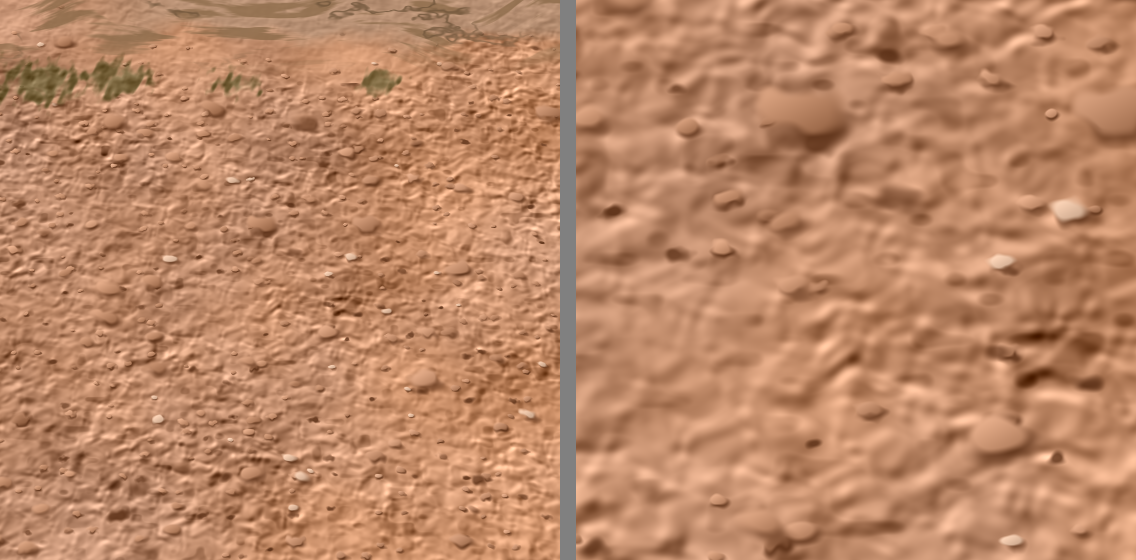
Left: the whole. Right: its middle third, enlarged.
Reproduce this texture procedurally as a Shadertoy shader.

```glsl
// Dry reddish clay ground with gritty relief, scattered stones, grass tufts and a rock ledge.

const vec3 CLAY = vec3(0.768, 0.556, 0.424);
const vec3 TONE_STEP = vec3(1.0, 0.92, 0.87);   // colour change per unit of brightness
const vec3 WARM_SHIFT = vec3(0.022, 0.0, -0.022);
const vec3 SHADOW = vec3(0.36, 0.19, 0.09);
const vec3 LEDGE = vec3(0.735, 0.585, 0.475);
const vec3 OLIVE = vec3(0.54, 0.41, 0.28);
const vec3 GRASS = vec3(0.45, 0.39, 0.23);
const vec3 CHALK = vec3(0.90, 0.75, 0.64);
const vec2 TO_SHADE = vec2(0.55, -0.83);        // direction in which shadows fall
const vec2 GRAIN_FREQ = vec2(50.0, 60.0);
const float GRAIN_GAIN = 0.38;
const float PATCH_GAIN = 0.25;
const float CLUMP_GAIN = 0.11;
const float STONE_CELL = 0.040;
const float STONE_CHANCE = 0.32;
const float LEDGE_Y = 0.925;
const float TUFT_Y = 0.85;

float hash(vec2 p) {
    vec3 a = fract(vec3(p.xyx) * 0.1031);
    a += dot(a, a.yzx + 33.33);
    return fract((a.x + a.y) * a.z);
}

float noise(vec2 p) {
    vec2 i = floor(p), f = fract(p);
    f = f * f * (3.0 - 2.0 * f);
    return mix(mix(hash(i), hash(i + vec2(1, 0)), f.x),
               mix(hash(i + vec2(0, 1)), hash(i + vec2(1, 1)), f.x), f.y);
}

mat2 turn(float a) {
    return mat2(cos(a), sin(a), -sin(a), cos(a));
}

float fbm(vec2 p) {
    float sum = 0.0, amp = 0.5;
    for (int i = 0; i < 4; i++) {
        sum += amp * noise(p);
        p = turn(0.6) * p * 2.03 + 17.3;
        amp *= 0.5;
    }
    return sum / 0.9375;
}

// Lumpy soil height: coarse grit plus finer grains
float height(vec2 p) {
    p += 0.012 * vec2(noise(p * 38.0), noise(p * 38.0 + 51.0));
    return noise(turn(0.25) * p * GRAIN_FREQ + 90.0)
         + 0.45 * noise(turn(-0.5) * p * GRAIN_FREQ * 1.9 + 40.0);
}

// Ground plane: features shrink and flatten towards the top
vec2 groundPlane(vec2 uv) {
    return vec2((uv.x - 0.5) * (1.0 + 0.4 * uv.y), uv.y * (1.1 + 0.35 * uv.y)) + 3.0;
}

// One layer of lit stones, each with a soft shadow at its lower right
vec3 addStones(vec3 col, vec2 p, float cell, float seed, float amount) {
    vec2 home = floor(p / cell);
    float ragged = 0.75 * (noise(p * 6.5 / cell + seed) - 0.5);
    for (int k = 0; k < 9; k++) {
        vec2 id = home + vec2(k % 3 - 1, k / 3 - 1);
        vec2 key = id + seed * 37.0;
        if (hash(key) > STONE_CHANCE * amount) continue;
        vec2 jitter = vec2(hash(key + 11.7), hash(key + 23.1));
        float kind = hash(key + 41.9);
        float radius = cell * mix(0.12, 0.25, pow(hash(key + 5.3), 1.5));
        vec2 rel = (p - (id + 0.2 + 0.6 * jitter) * cell) / radius;
        mat2 tilt = turn(0.9 * (hash(key + 67.0) - 0.5));
        vec2 axes = vec2(1.25, 0.8);
        float body = length(tilt * rel / axes) + ragged;
        float shade = length(tilt * (rel - 0.62 * TO_SHADE) / axes) + ragged;
        float depth = mix(0.55, 0.95, hash(key + 83.0));
        col = mix(col, SHADOW, depth * (1.0 - smoothstep(0.3, 1.25, shade)));
        vec3 face = CLAY + TONE_STEP * mix(-0.08, 0.08, kind);
        face = mix(face, CHALK, smoothstep(0.92, 0.98, kind));
        face -= TONE_STEP * 0.13 * dot(rel, TO_SHADE);
        float cover = smoothstep(0.1, 0.3, kind);    // low kinds are bare pits
        col = mix(col, face, cover * (1.0 - smoothstep(0.5, 1.1, body)));
    }
    return col;
}

void mainImage(out vec4 fragColor, in vec2 fragCoord) {
    vec2 uv = fragCoord / iResolution.xy;
    vec2 p = groundPlane(uv);

    // Soil lit from the upper left, with rough and smooth patches
    float patches = fbm(p * 5.0);
    float clumps = fbm(p * vec2(15.0, 19.0) + 60.0);
    float relief = height(p + 0.0085 * TO_SHADE) - height(p);
    float smoothBank = smoothstep(0.82, 0.9, uv.y + 0.06 * (patches - 0.5))
                     * (1.0 - smoothstep(0.72, 0.82, uv.x));
    float rough = mix(0.6, 1.3, noise(p * 9.0 + 8.0)) * (1.0 - 0.65 * smoothBank);
    float tone = GRAIN_GAIN * rough * relief + PATCH_GAIN * (patches - 0.5)
               + CLUMP_GAIN * (clumps - 0.5);
    tone -= 0.13 * rough * smoothstep(0.64, 0.9, noise(p * vec2(42.0, 58.0)));
    vec3 col = CLAY + TONE_STEP * tone;
    col += WARM_SHIFT * (2.5 * (fbm(p * 3.0 + 30.0) - 0.5) + 0.5 * (uv.x - 0.5));

    // Small grit up to larger stones
    float bare = 1.0 - 0.8 * smoothBank;
    for (int i = 0; i < 3; i++)
        col = addStones(col, p, STONE_CELL * pow(1.7, float(i)), float(i) + 1.0,
                        bare * (1.0 - 0.1 * float(i)));

    // Pale rock ledge along the top with flat olive strata and thin cracks
    float strata = fbm(vec2(uv.x * 9.0, uv.y * 48.0 + 5.0 * noise(uv * 6.0)));
    float edge = LEDGE_Y + 0.09 * (fbm(uv * 9.0) - 0.5);
    float ledge = smoothstep(-0.015, 0.03, uv.y - edge) * smoothstep(0.05, 0.35, uv.x);
    vec3 rock = LEDGE + TONE_STEP * (0.26 * (strata - 0.5) + 0.09 * relief);
    col = mix(col, rock, 0.9 * ledge);
    float band = smoothstep(0.86, 0.94, uv.y);
    col = mix(col, OLIVE, 0.8 * band * smoothstep(0.5, 0.68, strata));
    float crack = abs(fbm(uv * vec2(11.0, 26.0) + 5.0) - 0.5);
    float broken = smoothstep(0.5, 0.65, noise(uv * vec2(9.0, 14.0) + 3.0));
    col = mix(col, 0.8 * OLIVE, 0.75 * band * broken * (1.0 - smoothstep(0.0, 0.045, crack)));

    // Ragged grass tufts, smaller towards the right
    float blades = noise(turn(0.5) * uv * vec2(130.0, 65.0));
    for (int i = 0; i < 4; i++) {
        float n = float(i);
        vec2 centre = vec2(0.06 + 0.13 * n + 0.025 * n * n, TUFT_Y + 0.02 * (hash(vec2(n, 7.0)) - 0.5));
        vec2 rel = (uv - centre) / ((0.068 - 0.01 * n) * vec2(1.0, 0.55));
        float tuft = length(rel) + 1.0 * (blades - 0.5) + 1.3 * (fbm(uv * 30.0) - 0.5);
        vec3 leaf = GRASS + 0.26 * (blades - 0.5) + 0.1 * relief;
        col = mix(col, leaf, 0.85 * (1.0 - smoothstep(0.4, 1.2, tuft)));
    }

    fragColor = vec4(clamp(col, 0.0, 1.0), 1.0);
}
```
